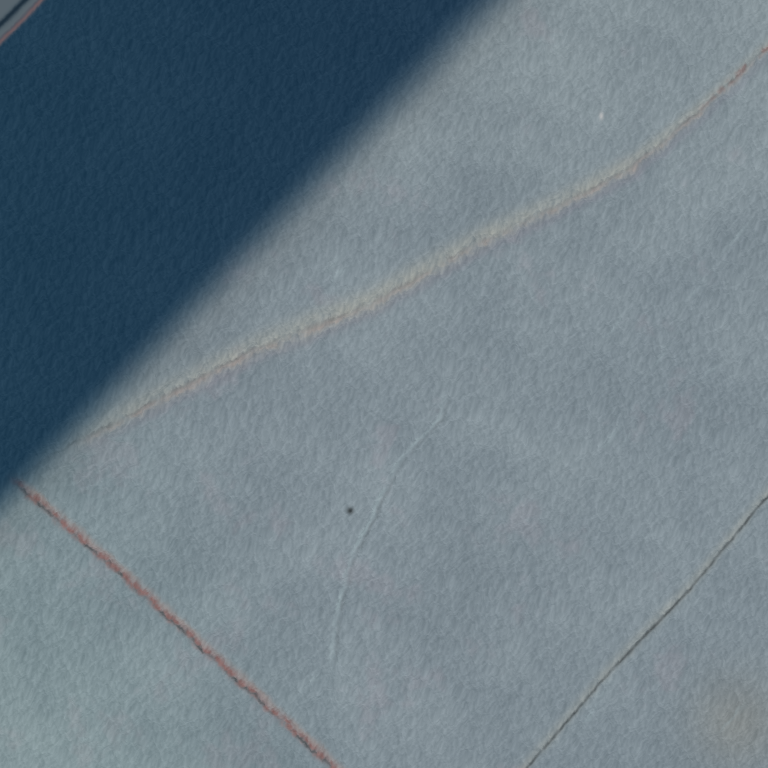
This texture is drawn by a three.js fragment shader. Its source:

```glsl
// Weathered blue-grey stone slabs with a pale vein, rusty joints and a diagonal shadow.
varying vec2 vUv;

const vec3 STONE = vec3(0.491, 0.541, 0.571);
const vec3 STONE_PALE = vec3(0.536, 0.586, 0.605);
const vec3 SHADOW = vec3(0.125, 0.224, 0.307);
const vec3 VEIN = vec3(0.620, 0.630, 0.605);
const vec3 VEIN_SHADE = vec3(0.470, 0.478, 0.525);
const vec3 RUST = vec3(0.530, 0.400, 0.390);
const vec3 BLUSH = vec3(0.600, 0.550, 0.535);
const vec3 SEAM_DARK = vec3(0.290, 0.315, 0.325);
const vec3 SCRATCH = vec3(0.590, 0.655, 0.675);
const float GRAIN_SCALE = 92.0;
const float GRAIN_STRENGTH = 0.076;
const float MOTTLE_STRENGTH = 0.021;
const float RAGGED = 0.0024;
const int SCRATCH_COUNT = 16;

vec2 hash2(vec2 p) {
  vec3 q = fract(p.xyx * vec3(0.1031, 0.1030, 0.0973));
  q += dot(q, q.yzx + 33.33);
  return fract((q.xx + q.yz) * q.zy);
}

// Distance to the nearest scattered cell centre.
float cellular(vec2 p) {
  vec2 cell = floor(p), f = fract(p);
  float nearest = 2.0;
  for (int j = -1; j <= 1; j++) {
    for (int i = -1; i <= 1; i++) {
      vec2 o = vec2(float(i), float(j));
      vec2 d = o + hash2(cell + o) - f;
      nearest = min(nearest, dot(d, d));
    }
  }
  return sqrt(nearest);
}

// Layered, rotated sines, roughly in -1..1.
float waves(vec2 p) {
  float sum = 0.0, amp = 0.5;
  for (int i = 0; i < 5; i++) {
    sum += amp * sin(p.x + 1.7 * sin(p.y)) * cos(p.y + 1.3 * sin(p.x * 0.8));
    p = mat2(1.2, 1.5, -1.5, 1.2) * p + 2.3;
    amp *= 0.65;
  }
  return sum;
}

// Cellular height lit from the upper left.
float relief(vec2 p) {
  vec2 toLight = vec2(-0.22, 0.25);
  return cellular(p + toLight) - cellular(p - toLight);
}

// Change of slope s that begins at k.
float bend(float x, float k, float s) { return s * max(x - k, 0.0); }

float band(float d, float width) { return exp(-d * d / (width * width)); }

float veinHeight(float x) {
  return 0.367 + 0.62 * x + bend(x, 0.104, -0.11) + bend(x, 0.339, -0.10)
    + bend(x, 0.482, 0.14) + bend(x, 0.625, -0.08) + bend(x, 0.729, 0.06)
    + bend(x, 0.825, 0.30) + bend(x, 0.911, 0.10);
}

float crackX(float y) {
  return 0.417 + 0.1 * y + bend(y, 0.193, 0.16) + bend(y, 0.271, 0.22)
    + bend(y, 0.395, 0.45) + bend(y, 0.453, -0.60);
}

void main() {
  vec2 uv = vUv;
  float mottle = waves(uv * 13.0);
  float fine = waves(uv * 75.0 + 4.0);
  vec2 grainUv = mat2(0.8, -0.6, 0.5, 0.9) * uv * GRAIN_SCALE + 0.9 * mottle + 0.5 * fine;
  float grain = 0.5 * relief(grainUv) + 0.5 * relief(grainUv * 2.1 + 9.0);
  float wobble = RAGGED * (fine + 0.5 * grain);
  float chips = smoothstep(0.65, 0.25, cellular(uv * 80.0 + 3.0));
  float breaks = clamp(0.65 + 0.7 * waves(uv * 38.0 + 1.0) + 0.3 * fine, 0.1, 1.0);

  // Stone body: paler toward upper right and lower left, warm stains between
  float pale = smoothstep(0.5, 1.1, uv.y) + smoothstep(0.5, 0.0, uv.x + uv.y);
  vec3 color = mix(STONE, STONE_PALE, clamp(0.65 * pale + 0.3 * mottle, 0.0, 1.0));
  color += vec3(-0.010, 0.008, 0.0) * smoothstep(0.6, 0.1, uv.x + 0.5 * uv.y);
  color += MOTTLE_STRENGTH * (mottle + 0.8 * fine);
  float stain = smoothstep(0.25, 0.75, waves(uv * 19.0 + 7.0));
  color += stain * vec3(0.022, 0.004, 0.006);
  color += vec3(0.0, -0.025, -0.05) * band(length(uv - vec2(0.96, 0.06)), 0.06);

  // Pale vein with streaks, a blush line and a mauve lower side
  float vein = (uv.y - veinHeight(uv.x)) * 0.87 + 1.2 * wobble + 0.002 * mottle;
  float swell = 0.011 + 0.004 * band(uv.x - 0.4, 0.25) - 0.003 * smoothstep(0.75, 1.0, uv.x);
  float veinFade = smoothstep(0.04, 0.22, uv.x) * (1.0 - 0.4 * smoothstep(0.8, 1.0, uv.x));
  float streak = 0.8 + 0.35 * fine + 0.3 * grain;
  color = mix(color, VEIN_SHADE, 0.45 * band(vein + 0.015, 0.007) * veinFade);
  color = mix(color, VEIN, clamp(0.75 * band(vein - 0.001, swell) * streak * veinFade, 0.0, 1.0));
  color = mix(color, BLUSH, 0.6 * band(vein + 0.006, 0.004) * veinFade * breaks);
  float rusty = 0.6 * chips * smoothstep(0.87, 0.99, uv.x);
  color = mix(color, RUST, band(vein + 0.002, 0.004) * rusty);
  color = mix(color, SEAM_DARK, 0.25 * band(vein + 0.003, 0.0022) * breaks);

  // Narrow broken crack and scattered faint scratches
  float crack = uv.x - crackX(uv.y) + 1.5 * wobble;
  float crackSpan = smoothstep(0.12, 0.16, uv.y) * smoothstep(0.495, 0.465, uv.y) * breaks;
  color = mix(color, SEAM_DARK, 0.22 * crackSpan * band(crack - 0.006, 0.003));
  color = mix(color, SCRATCH, 0.75 * crackSpan * band(crack, 0.0032));
  for (int i = 0; i < SCRATCH_COUNT; i++) {
    vec2 d = uv - mix(vec2(0.40, 0.03), vec2(1.0, 0.75), hash2(vec2(float(i) * 3.1, 17.0)));
    float across = 0.75 * d.x - 0.66 * d.y + 2.5 * wobble;
    float along = 0.66 * d.x + 0.75 * d.y;
    color = mix(color, SCRATCH, 0.40 * band(across, 0.003) * band(along, 0.022) * breaks);
  }

  // Rusty joint at lower left, crumbled into flecks
  float rust = (uv.y - (0.390 - 0.86 * uv.x + bend(uv.x, 0.143, -0.05))) * 0.75 + 1.4 * wobble;
  color = mix(color, BLUSH, 0.65 * band(rust - 0.006, 0.005) * (0.4 + 0.6 * breaks));
  color = mix(color, RUST, band(rust, 0.0050) * (0.45 + 0.45 * chips));
  color = mix(color, SEAM_DARK, 0.75 * band(rust + 0.002, 0.0024) * (1.0 - 0.8 * chips) * breaks);

  // Thin dark joint at lower right
  float seam = uv.y - (1.16 * uv.x - 0.796 + bend(uv.x, 0.794, -0.13) + bend(uv.x, 0.898, 0.17));
  seam = seam * 0.65 + 0.5 * wobble;
  color = mix(color, VEIN, 0.50 * band(seam - 0.003, 0.007) * streak);
  color = mix(color, SEAM_DARK, 0.85 * band(seam, 0.0020) * (0.25 + 0.75 * breaks));

  // Small pit and bright chip
  color = mix(color, SEAM_DARK * 0.8, 0.9 * band(length(uv - vec2(0.456, 0.335)), 0.0042));
  color = mix(color, vec3(0.74), 0.8 * band(length((uv - vec2(0.783, 0.849)) * vec2(1.0, 0.6)), 0.003));
  color += GRAIN_STRENGTH * grain;

  // Diagonal shadow with a penumbra that widens upward
  float shade = (uv.y - 0.342 - 1.026 * uv.x) * 0.70 + 0.7 * wobble;
  float soft = mix(0.027, 0.036, smoothstep(0.0, 0.6, uv.x));
  float shadow = smoothstep(-soft, soft, shade);
  color *= 1.0 - 0.10 * band(shade, 0.045);
  vec3 shadowColor = SHADOW + vec3(0.004, 0.015, 0.012) * (1.0 - 2.0 * uv.x);
  shadowColor += 0.048 * grain + 0.010 * mottle;
  color = mix(color, shadowColor, shadow);

  // Next slab beyond the top left corner
  float corner = (uv.y - uv.x - 0.945) * 0.71 + 0.5 * wobble;
  color = mix(color, vec3(0.34, 0.39, 0.42), smoothstep(0.0, 0.006, corner));
  color = mix(color, RUST, 0.7 * band(corner, 0.0035));
  color = mix(color, SHADOW * 0.65, 0.85 * band(corner - 0.016, 0.004));

  gl_FragColor = vec4(color, 1.0);
}
```
